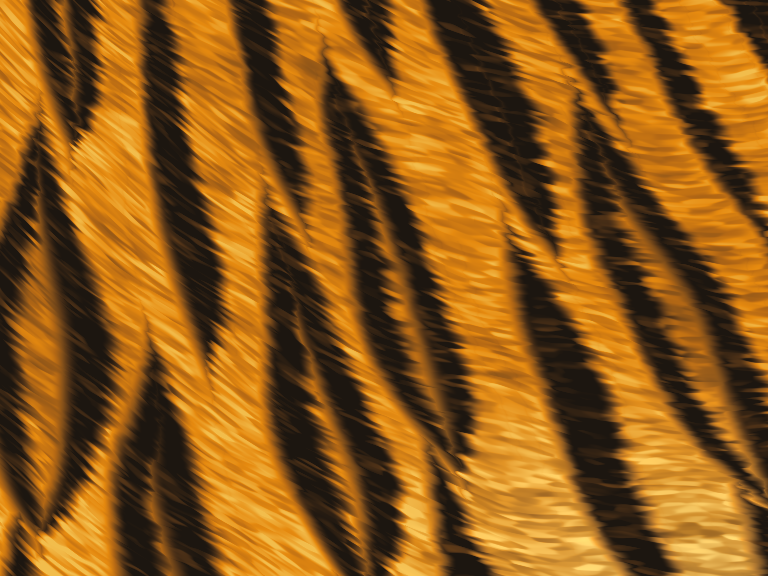
Give the GLSL for this texture, as a Shadertoy shader.

```glsl
// Tiger fur: slanted hollow dark stripes with soft frayed edges on short golden hair.

#define STRIPE_SPACING 0.172
#define STRIPE_PERIOD 0.68
#define STRIPE_REACH 0.37
#define ARM_WIDTH 0.0215
#define LOOP_WIDTH 0.056
#define EDGE_SOFTNESS 0.014
#define FRAY 0.034
#define HAIR_SCALE vec2(27.0, 150.0)
#define HAIR_CONTRAST 2.9
#define GROUND_TONE 3.75
#define INK_TONE 0.05

// Fur colours from darkest to lightest; a tone of 0 to 5 runs along them.
const vec3 FUR[6] = vec3[6](
    vec3(0.10, 0.08, 0.06), vec3(0.30, 0.19, 0.09), vec3(0.51, 0.31, 0.10),
    vec3(0.71, 0.41, 0.08), vec3(0.90, 0.54, 0.06), vec3(0.95, 0.74, 0.30));
const vec3 CREAM = vec3(0.94, 0.82, 0.53);

vec2 hash2(vec2 p) {
    vec3 q = fract(p.xyx * vec3(0.1031, 0.1030, 0.0973));
    q += dot(q, q.yzx + 33.33);
    return fract((q.xx + q.yz) * q.zy);
}

// Smooth cellular noise: every cell point spreads its own brightness.
float cellNoise(vec2 p) {
    vec2 cell = floor(p), f = p - cell;
    float sum = 0.0, weight = 0.0;
    for (int j = -1; j <= 1; j++)
    for (int i = -1; i <= 1; i++) {
        vec2 o = vec2(i, j);
        vec2 h = hash2(cell + o + 271.0);
        vec2 r = o + h - f;
        float w = exp(-6.0 * dot(r, r));
        sum += w * fract(h.x * 7.31 + h.y * 5.17);
        weight += w;
    }
    return sum / weight;
}

// Layered sines for slow drifts of shape and tone.
float drift(vec2 p) {
    return 0.5 * sin(5.0 * p.x + 3.0 * p.y + 1.0)
         + 0.3 * sin(9.0 * p.y - 6.0 * p.x + 2.0)
         + 0.2 * sin(17.0 * p.x + 13.0 * p.y);
}

// x: distance to the dark arms, y: distance to the enclosed loops.
vec2 stripes(vec2 p) {
    float depth = 1.0 - p.y;
    float x = (p.x + 0.07 * depth) / (1.0 + 0.52 * depth);
    x += 0.018 * drift(p * 1.3);
    float column = floor(x / STRIPE_SPACING);
    vec2 nearest = vec2(1.0);
    for (int i = -1; i <= 1; i++) {
        float c = column + float(i);
        float stagger = 0.43 * c + 0.3 * hash2(vec2(c + 20.0, 3.0)).x;
        float row = floor(p.y / STRIPE_PERIOD - stagger);
        for (int j = -1; j <= 1; j++) {
            float r = row + float(j);
            vec2 h = hash2(vec2(c, r) + 40.0);
            float t = (p.y - (r + 0.5 + stagger) * STRIPE_PERIOD) / STRIPE_REACH;
            float side = x - (c + 0.5 + 0.3 * (h.y - 0.5)) * STRIPE_SPACING;
            side = abs(side + 0.022 * t);
            float loopHalf = LOOP_WIDTH * mix(0.1, 1.0, h.x)
                           * max(1.0 - t * t, 0.0) * (1.0 - 0.4 * t);
            float arm = ARM_WIDTH * (0.85 + 0.3 * h.y) * (1.0 - abs(t * t * t));
            float outer = side - loopHalf - arm;
            float hole = loopHalf - arm - 0.009 - side;
            nearest = min(nearest, vec2(max(outer, hole), side - loopHalf));
        }
    }
    return nearest;
}

vec3 furColour(float tone) {
    vec3 colour = FUR[0];
    for (int i = 1; i < 6; i++)
        colour = mix(colour, FUR[i], clamp(tone - float(i - 1), 0.0, 1.0));
    return colour;
}

void mainImage(out vec4 fragColor, in vec2 fragCoord) {
    vec2 p = fragCoord / iResolution.y;

    // Hair falls steeply at the left and lies flat towards the right.
    vec2 lie = vec2(p.x, p.y + 0.9 * p.x - 0.35 * p.x * p.x + 0.02 * drift(p * 1.6));
    vec2 hairDir = normalize(vec2(1.0, 0.7 * p.x - 0.9));
    float fine = cellNoise(lie * HAIR_SCALE);
    float tuft = cellNoise(lie * HAIR_SCALE * 0.45 + 9.0);
    float hair = 0.6 * fine + 0.4 * tuft - 0.5;

    // Single hairs drag the stripe edges along their direction.
    vec2 shape = stripes(p + hairDir * FRAY * hair);
    float ink = 1.0 - smoothstep(-EDGE_SOFTNESS, EDGE_SOFTNESS, shape.x);
    float inside = 1.0 - smoothstep(-0.012, 0.004, shape.y);

    // Ground grows paler towards the belly and duller within the loops.
    float belly = 1.0 - smoothstep(0.0, 0.45, p.y + 0.08 * drift(p));
    float ground = GROUND_TONE + HAIR_CONTRAST * hair + 0.42 * drift(p * 2.1)
                 + 0.6 * belly - 0.7 * inside;
    float dark = INK_TONE + HAIR_CONTRAST * max(hair, 0.0);

    vec3 colour = furColour(mix(ground, dark, ink));
    float cream = belly * smoothstep(0.5, 1.2, p.x) * (1.0 - ink);
    colour = mix(colour, CREAM * (0.9 + hair), 0.5 * cream);
    fragColor = vec4(clamp(colour, 0.0, 1.0), 1.0);
}
```
